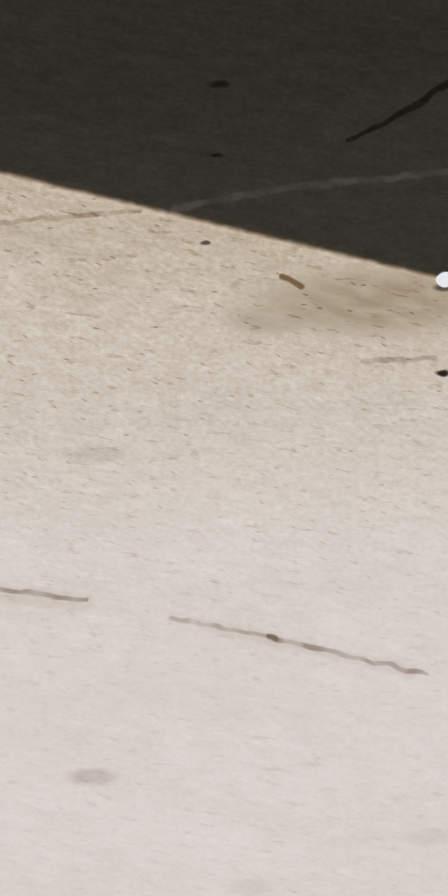
Reproduce this texture procedurally as a Shadertoy shader.

```glsl
// Sunlit concrete floor below a slanting shadow, with cracks, pits and a stain.
// Layered gradient noise, stretched along the slab, gives the weathered grain;
// distance functions place the shadow edge, cracks and loose debris.

vec2 hash2(vec2 p) {
    vec3 q = fract(p.xyx * vec3(0.1031, 0.1030, 0.0973));
    q += dot(q, q.yzx + 33.33);
    return fract((q.xx + q.yz) * q.zy);
}

float gradientNoise(vec2 p) {
    vec2 i = floor(p), f = fract(p);
    vec2 u = f * f * f * (f * (f * 6.0 - 15.0) + 10.0);
    vec2 e = vec2(0.0, 1.0);
    float a = dot(hash2(i) * 2.0 - 1.0, f);
    float b = dot(hash2(i + e.yx) * 2.0 - 1.0, f - e.yx);
    float c = dot(hash2(i + e.xy) * 2.0 - 1.0, f - e.xy);
    float d = dot(hash2(i + e.yy) * 2.0 - 1.0, f - e.yy);
    return mix(mix(a, b, u.x), mix(c, d, u.x), u.y);
}

float fbm(vec2 p) {
    float sum = 0.0, amp = 0.6;
    for (int i = 0; i < 4; i++) {
        sum += amp * gradientNoise(p);
        p = mat2(1.9, 0.4, -0.4, 1.9) * p + 17.3;
        amp *= 0.55;
    }
    return sum;
}

// Soft line from a to b, fading at its edges
float stroke(vec2 p, vec2 a, vec2 b, float width) {
    vec2 d = b - a;
    float t = clamp(dot(p - a, d) / dot(d, d), 0.0, 1.0);
    return 1.0 - smoothstep(width * 0.3, width, length(p - a - d * t));
}

// Soft elliptical patch
float patchMask(vec2 p, vec2 center, vec2 radius) {
    return 1.0 - smoothstep(0.3, 1.0, length((p - center) / radius));
}

// Scattered elongated pits, one candidate per cell
float pits(vec2 p, float density) {
    vec2 cell = floor(p), h = hash2(cell + 71.0);
    vec2 offset = fract(p) - 0.3 - 0.4 * h;
    offset.y += offset.x * (h.x - 0.3);
    float shape = 1.0 - smoothstep(0.3, 1.0, length(offset / vec2(0.28, 0.16)));
    return shape * step(1.0 - density, hash2(cell + 13.0).x);
}

void mainImage(out vec4 fragColor, in vec2 fragCoord) {
    vec2 p = fragCoord / iResolution.y * 2.0;
    vec2 slab = vec2(p.x, p.y + 0.16 * p.x);
    float far = smoothstep(0.4, 1.5, p.y);

    // Noise layers
    float broad = fbm(slab * vec2(3.0, 7.0));
    float streak = fbm(slab * vec2(14.0, 42.0) + 5.0);
    float grain = fbm(slab * vec2(65.0, 105.0) + 31.0);
    vec2 w = p + 0.009 * vec2(gradientNoise(p * 23.0), gradientNoise(p * 27.0 + 9.0));

    // Sunlit concrete, warmer toward the shadow
    vec3 sun = mix(vec3(0.845, 0.815, 0.795), vec3(0.835, 0.802, 0.775), smoothstep(0.3, 0.85, p.y));
    sun = mix(sun, vec3(0.795, 0.752, 0.70), smoothstep(0.75, 1.22, p.y + 0.15 * broad));
    sun = mix(sun, vec3(0.755, 0.70, 0.63), smoothstep(1.2, 1.55, slab.y - 0.05));
    sun += vec3(0.9, 1.0, 1.15) * (broad * 0.035 + streak * mix(0.035, 0.09, far) + grain * mix(0.035, 0.12, far));
    float creases = smoothstep(0.12, 0.38, fbm(slab * vec2(22.0, 75.0) + 80.0));
    sun -= vec3(0.10, 0.115, 0.13) * creases * mix(0.3, 0.9, far);
    sun -= vec3(0.16, 0.18, 0.20) * pits(slab * vec2(30.0, 48.0), 0.09) * mix(0.12, 0.8, far);

    // Brown stain and faint smudges
    float stain = patchMask(w, vec2(0.83, 1.325), vec2(0.36, 0.10));
    stain = max(stain, 0.8 * patchMask(w, vec2(0.62, 1.29), vec2(0.16, 0.05)));
    sun -= vec3(0.12, 0.13, 0.15) * stain * clamp(0.85 + 1.6 * streak + grain, 0.0, 1.5);
    float smudge = patchMask(w, vec2(0.205, 0.266), vec2(0.075, 0.027));
    smudge += 0.5 * patchMask(w, vec2(0.21, 0.985), vec2(0.11, 0.025));
    smudge += 0.35 * patchMask(w, vec2(0.96, 0.13), vec2(0.09, 0.025));
    smudge += 0.35 * patchMask(w, vec2(0.56, 0.02), vec2(0.07, 0.03));
    sun -= vec3(0.10, 0.11, 0.12) * smudge * (0.9 + streak);

    // Broken cracks across the sunlit slab
    float broken = smoothstep(-0.2, 0.25, gradientNoise(p * vec2(18.0, 6.0)));
    float crack = stroke(w, vec2(0.0, 0.686), vec2(0.19, 0.659), 0.008);
    crack += 0.6 * stroke(w, vec2(0.38, 0.62), vec2(0.62, 0.575), 0.007);
    crack += stroke(w, vec2(0.60, 0.578), vec2(0.95, 0.496), 0.008);
    crack += 0.9 * stroke(w, vec2(0.81, 1.193), vec2(0.97, 1.199), 0.008);
    crack += 0.7 * stroke(w, vec2(0.0, 1.503), vec2(0.31, 1.53), 0.008);
    sun -= vec3(0.20, 0.22, 0.23) * crack * (0.4 + 0.6 * broken);
    float halo = stroke(w, vec2(0.0, 0.678), vec2(0.19, 0.655), 0.03);
    halo += stroke(w, vec2(0.45, 0.607), vec2(0.92, 0.50), 0.022);
    sun -= vec3(0.03, 0.035, 0.04) * halo;

    // Shaded concrete
    vec3 shade = mix(vec3(0.205, 0.195, 0.172), vec3(0.18, 0.172, 0.153), smoothstep(1.5, 1.95, p.y));
    shade += broad * 0.015 + streak * 0.035 + grain * 0.04;
    float seam = stroke(w, vec2(0.39, 1.535), vec2(0.65, 1.583), 0.012);
    seam = max(seam, stroke(w, vec2(0.65, 1.583), vec2(1.02, 1.618), 0.012));
    shade += vec3(0.07, 0.068, 0.062) * seam * (0.5 + 0.5 * broken);
    float fissure = stroke(w, vec2(0.78, 1.688), vec2(0.91, 1.753), 0.008);
    fissure = max(fissure, stroke(w, vec2(0.91, 1.753), vec2(1.01, 1.822), 0.010));
    fissure = max(fissure, patchMask(w, vec2(0.49, 1.812), vec2(0.032, 0.010)));
    fissure = max(fissure, patchMask(w, vec2(0.484, 1.651), vec2(0.022, 0.007)));
    shade -= 0.085 * fissure;

    // Slanting shadow edge with a warm penumbra
    float edge = p.y - (1.617 - 0.24 * p.x) + 0.004 * gradientNoise(p * 35.0);
    vec3 color = mix(sun, shade, smoothstep(-0.010, 0.007, edge));
    color += vec3(0.05, 0.025, 0.0) * exp(-pow(edge / 0.010, 2.0));

    // Twig, pebbles and a pale chip
    color = mix(color, vec3(0.40, 0.29, 0.19), 0.8 * stroke(w, vec2(0.632, 1.381), vec2(0.672, 1.360), 0.010));
    color = mix(color, vec3(0.25, 0.21, 0.17), 0.8 * patchMask(w, vec2(0.458, 1.456), vec2(0.014, 0.008)));
    color = mix(color, vec3(0.16, 0.14, 0.12), patchMask(w, vec2(0.988, 1.168), vec2(0.022, 0.011)));
    color = mix(color, vec3(0.20, 0.17, 0.14), 0.7 * patchMask(p, vec2(0.99, 1.358), vec2(0.03, 0.012)));
    color = mix(color, vec3(0.90, 0.91, 0.92), smoothstep(0.0, 0.5, patchMask(w, vec2(0.995, 1.377), vec2(0.028, 0.020))));
    fragColor = vec4(clamp(color, 0.0, 1.0), 1.0);
}
```
